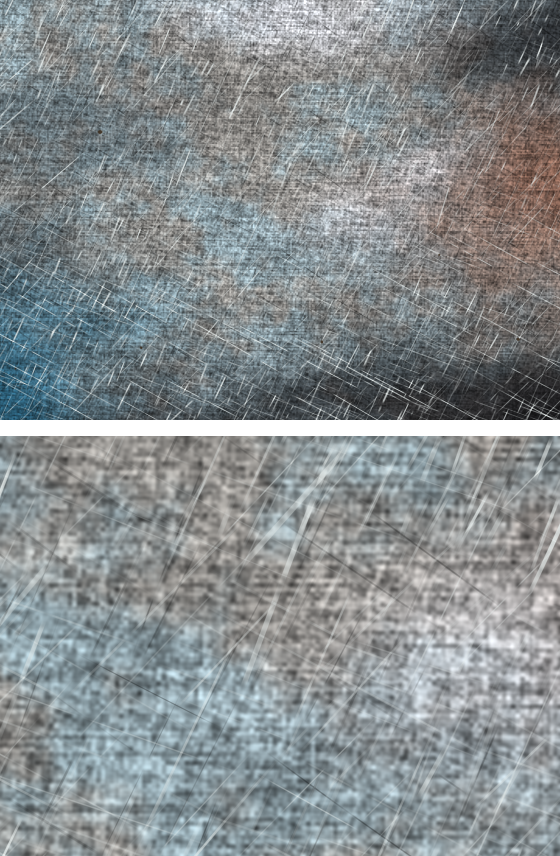
Top: the whole. Bottom: its middle third, enlarged.
This texture is drawn by a Shadertoy shader. Its source:

```glsl
// Worn brushed metal: soft stains of blue, rust and shadow on grey steel,
// covered by a fine woven grain and families of bright and dark scratches.
// Scratches are tapered segments, one per jittered cell of a rotated grid.

const vec3 STEEL_WARM = vec3(0.565, 0.555, 0.540);
const vec3 STEEL_COOL = vec3(0.530, 0.605, 0.635);
const vec3 DEEP_BLUE  = vec3(0.130, 0.330, 0.430);
const vec3 RUST       = vec3(0.500, 0.335, 0.270);
const vec3 SHADOW     = vec3(0.085, 0.085, 0.095);
const vec3 SHEEN      = vec3(0.790, 0.800, 0.830);
const vec3 SCRATCH    = vec3(0.900, 0.925, 0.920);
const vec3 SPECK      = vec3(0.200, 0.130, 0.060);
const float WEAVE = 0.32;     // strength of the thread-like grain
const float BRUSHING = 0.26;  // strength of the slanted grain
const float GRAIN = 0.42;     // strength of the even grain

float hash(vec2 p) {
    vec3 q = fract(p.xyx * 0.1031);
    q += dot(q, q.yzx + 33.33);
    return fract((q.x + q.y) * q.z);
}

float noise(vec2 p) {
    vec2 i = floor(p), f = fract(p);
    f = f * f * (3.0 - 2.0 * f);
    return mix(mix(hash(i), hash(i + vec2(1, 0)), f.x),
               mix(hash(i + vec2(0, 1)), hash(i + vec2(1, 1)), f.x), f.y);
}

float fbm(vec2 p) {
    float sum = 0.0, amp = 0.5;
    for (int i = 0; i < 5; i++) {
        sum += amp * noise(p);
        p = mat2(1.6, 1.2, -1.2, 1.6) * p + 17.3;
        amp *= 0.5;
    }
    return sum;
}

vec2 rotate(vec2 p, float degrees) {
    float a = radians(degrees);
    return vec2(cos(a) * p.x + sin(a) * p.y, cos(a) * p.y - sin(a) * p.x);
}

// Soft elliptical stain
float stain(vec2 p, vec2 center, vec2 radius) {
    vec2 d = (p - center) / radius;
    return exp(-dot(d, d));
}

// One family of scratches running along the given angle
float scratches(vec2 p, float angle, vec2 cell, float width, float share, float seed) {
    float soft = 0.75 / iResolution.y;
    vec2 q = rotate(p, angle) + 20.0;
    float sum = 0.0;
    for (int j = -1; j <= 1; j++) {
        float row = floor(q.y / cell.y) + float(j);
        float x = q.x / cell.x + 9.0 * hash(vec2(row, seed));
        vec2 id = vec2(floor(x), row) + seed * 7.0;
        float along = fract(x) - 0.5;
        float tilt = (hash(id + 3.1) - 0.5) * 1.4;
        float bend = (hash(id + 8.7) - 0.5) * 0.4;
        float y = row + hash(id) + along * tilt + along * along * bend;
        float d = abs(q.y - y * cell.y);
        float w = width * (0.5 + hash(id + 5.3));
        float reach = mix(0.15, 0.5, hash(id + 1.7));
        float taper = 1.0 - smoothstep(0.5 * reach, reach, abs(along));
        float wear = smoothstep(0.1, 0.6, noise(vec2(q.x * 55.0, row * 3.7)));
        float line = 1.0 - smoothstep(max(w - soft, 0.0), w + soft, d);
        float strength = step(hash(id + 11.9), share) * mix(0.3, 1.0, hash(id + 6.1));
        sum += line * taper * wear * strength;
    }
    return min(sum, 1.0);
}

// Noise drawn out into strands along the given angle, centered on zero
float strands(vec2 p, float angle, vec2 scale) {
    return noise(rotate(p, angle) * scale + 60.0) - 0.5;
}

void mainImage(out vec4 fragColor, in vec2 fragCoord) {
    vec2 p = fragCoord / iResolution.y;
    vec2 uv = fragCoord / iResolution.xy;
    vec2 s = uv + 0.20 * (vec2(fbm(p * 4.0), fbm(p * 4.0 + 40.0)) - 0.48);

    // Mottled steel with large stains
    float mottle = fbm(p * vec2(5.0, 7.0) + 5.0) + 0.6 * (fbm(p * 24.0) - 0.48);
    vec3 col = mix(STEEL_WARM, STEEL_COOL, smoothstep(0.28, 0.68, mottle - 0.1 * (s.x - 0.4)));
    col *= 0.80 + 0.40 * fbm(p * vec2(8.0, 13.0) + 70.0);
    col = mix(col, DEEP_BLUE, 0.95 * stain(s, vec2(-0.02, 0.06), vec2(0.24, 0.33)));
    col = mix(col, RUST, 0.85 * stain(s, vec2(1.02, 0.53), vec2(0.24, 0.22)));
    col = mix(col, SHADOW, 0.80 * stain(s, vec2(1.02, 0.91), vec2(0.25, 0.19)));
    col = mix(col, SHADOW, 0.98 * stain(s, vec2(0.98, -0.02), vec2(0.36, 0.25)));
    col = mix(col, SHADOW, 0.65 * stain(s, vec2(0.48, -0.02), vec2(0.36, 0.13)));
    col = mix(col, SHADOW, 0.30 * stain(s, vec2(0.14, 0.74), vec2(0.20, 0.12)));
    col = mix(col, SHADOW, 0.35 * stain(s, vec2(0.04, 0.45), vec2(0.14, 0.14)));
    col = mix(col, SHEEN, 0.85 * stain(s, vec2(0.54, 0.98), vec2(0.24, 0.08)));
    col = mix(col, SHEEN, 0.55 * stain(s, vec2(0.68, 0.48), vec2(0.12, 0.09)));
    col = mix(col, SHEEN, 0.60 * stain(s, vec2(0.78, 0.62), vec2(0.07, 0.06)));

    // Woven, slanted and even grain
    float threads = 1.2 * strands(p, 0.0, vec2(20.0, 290.0))
                  + 0.8 * strands(p, 90.0, vec2(28.0, 290.0));
    float brushed = strands(p, 64.0, vec2(28.0, 270.0)) + strands(p, -27.0, vec2(30.0, 270.0));
    float grain = noise(p * 270.0) + 0.5 * noise(p * 130.0 + 31.0) - 0.75;
    col *= 1.0 + WEAVE * threads + BRUSHING * brushed + GRAIN * grain;

    // Dark scratches, then fine and bold bright ones
    float dark = scratches(p, 66.0, vec2(0.20, 0.022), 0.0007, 0.6, 1.0)
               + scratches(p, -32.0, vec2(0.18, 0.025), 0.0007, 0.5, 2.0);
    col *= 1.0 - 0.30 * min(dark, 1.0);

    float low = 1.0 - smoothstep(0.25, 0.65, uv.y);
    float patches = smoothstep(0.34, 0.56, fbm(p * 4.5 + 55.0));
    float fine = scratches(p, -29.0, vec2(0.50, 0.018), 0.0007, 0.8, 4.0) * (0.15 + 0.75 * low)
               + scratches(p, -20.0, vec2(0.30, 0.016), 0.0006, 0.7, 5.0) * (0.25 + 0.3 * low)
               + scratches(p, 46.0, vec2(0.28, 0.018), 0.0007, 0.7, 6.0) * 0.55
               + scratches(p, 65.0, vec2(0.34, 0.014), 0.0007, 0.7, 7.0) * 0.55;
    float bold = scratches(p, 65.0, vec2(0.10, 0.013), 0.0014, 0.5, 8.0) * patches
               + scratches(p, 70.0, vec2(0.32, 0.050), 0.0016, 0.5, 9.0) * (1.0 - 0.8 * low)
               + scratches(p, 45.0, vec2(0.36, 0.050), 0.0016, 0.45, 10.0) * (1.0 - 0.7 * uv.x);
    col = mix(col, SCRATCH, min(0.75 * fine + 0.85 * bold, 0.95));

    // Sparse pits of dirt
    vec2 id = floor(p * 14.0);
    vec2 pit = fract(p * 14.0) - 0.25 - 0.5 * vec2(hash(id + 2.3), hash(id + 9.1));
    float size = 0.03 + 0.04 * hash(id + 4.4) + 0.06 * (noise(p * 150.0) - 0.5);
    float dirt = step(0.96, hash(id)) * (1.0 - smoothstep(size - 0.03, size + 0.03, length(pit)));
    col = mix(col, SPECK, 0.8 * dirt);

    fragColor = vec4(clamp(col, 0.0, 1.0), 1.0);
}
```
